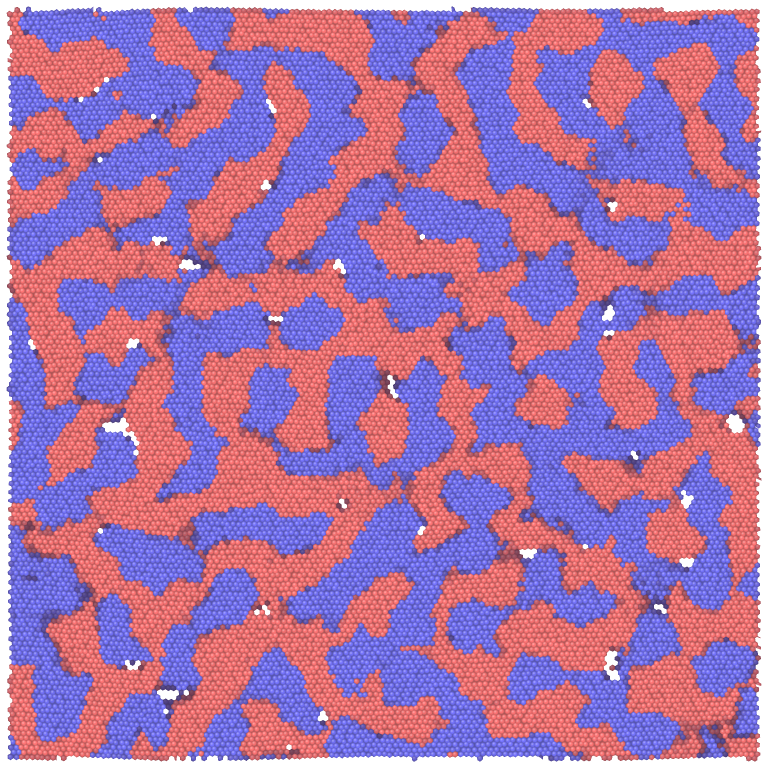
Write a Shadertoy shader that draws this pattern.

```glsl
const float BEADS_ACROSS = 143.0;
const float ROW_HEIGHT = 0.8660254;
const float MARGIN = 0.0125;
const int WAVES = 26;
const int SAMPLES = 3;

const vec3 BACKGROUND = vec3(1.0);
const vec3 RED = vec3(0.98, 0.445, 0.445);
const vec3 BLUE = vec3(0.445, 0.44, 0.97);
const vec3 SHADOW = vec3(0.24, 0.16, 0.28);

float hash(vec2 p) {
    return fract(sin(dot(p, vec2(127.1, 311.7))) * 43758.5453);
}

vec2 hash2(vec2 p) {
    return vec2(hash(p), hash(p + 37.3));
}

float noise(vec2 p) {
    vec2 cell = floor(p), f = fract(p);
    f = f * f * (3.0 - 2.0 * f);
    float low = mix(hash(cell), hash(cell + vec2(1, 0)), f.x);
    float high = mix(hash(cell + vec2(0, 1)), hash(cell + vec2(1, 1)), f.x);
    return mix(low, high, f.y);
}

// Displaces a point by smooth noise of the given scale
vec2 bend(vec2 p, float scale, float amount) {
    return p + amount * (vec2(noise(p * scale), noise(p * scale + 19.0)) - 0.5);
}

// Sum of plane waves of similar length: a labyrinth of two phases
float labyrinth(vec2 p, float frequency) {
    float sum = 0.0;
    for (int i = 0; i < WAVES; i++) {
        float n = float(i);
        float angle = n * 2.399963;
        float k = frequency * mix(0.75, 1.2, hash(vec2(n, 4.0)));
        float phase = hash(vec2(n, 9.0));
        sum += cos(6.2831853 * (k * dot(p, vec2(cos(angle), sin(angle))) + phase));
    }
    return sum * sqrt(2.0 / float(WAVES));
}

// Nearest bead of a jittered hexagonal lattice: xy = offset to centre, zw = id
vec4 nearestBead(vec2 g, float jitter) {
    vec4 best = vec4(9.0, 9.0, 0.0, 0.0);
    float baseRow = floor(g.y / ROW_HEIGHT + 0.5);
    for (int j = -1; j <= 1; j++) {
        float row = baseRow + float(j);
        float shift = 0.5 * mod(row, 2.0);
        float baseColumn = floor(g.x - shift + 0.5);
        for (int i = -1; i <= 1; i++) {
            vec2 id = vec2(baseColumn + float(i), row);
            vec2 centre = vec2(id.x + shift, row * ROW_HEIGHT);
            vec2 toCentre = centre + jitter * (hash2(id) - 0.5) - g;
            if (dot(toCentre, toCentre) < dot(best.xy, best.xy)) best = vec4(toCentre, id);
        }
    }
    return best;
}

// Lit sphere with a dark rim and a soft greyish highlight at the upper left
vec3 shadeBead(vec3 base, vec2 fromCentre) {
    float rim = smoothstep(0.26, 0.62, length(fromCentre));
    float glint = 1.0 - smoothstep(0.0, 0.34, length(fromCentre - vec2(-0.08, 0.12)));
    vec3 color = mix(base, base * 0.64 + 0.05, rim);
    return mix(color, vec3(0.97), 0.36 * glint);
}

vec3 scene(vec2 p) {
    vec2 q = bend(p, 4.0, 0.014);
    vec4 bead = nearestBead(q * BEADS_ACROSS, 0.25);
    vec2 toCentre = bead.xy / BEADS_ACROSS;
    vec2 centre = q + toCentre;

    // Square sheet with a beaded outline
    vec2 edge = abs(p + toCentre - 0.5);
    float inside = 0.5 - MARGIN - max(edge.x, edge.y);
    if (inside < 0.0) return BACKGROUND;

    // Phase of the bead, with a ragged border and rare strays
    float field = labyrinth(bend(centre, 34.0, 0.034), 11.0);
    field += 0.35 * (hash(bead.zw + 5.0) - 0.5);
    float phase = hash(bead.zw + 71.0) > 0.997 ? -field : field;

    // Small voids along the borders between the phases
    float border = 1.0 - smoothstep(0.45, 0.85, abs(field));
    float voids = noise(centre * 29.0 + 3.0) * border;
    if (voids > 0.915) return BACKGROUND;

    // Patchy shade at the borders and around the voids
    float seam = 1.0 - smoothstep(0.02, 0.28, abs(field));
    float shade = seam * mix(-0.12, 0.62, noise(centre * 18.0 + 50.0));
    shade = max(shade, 0.7 * smoothstep(0.82, 0.92, voids));
    shade = max(shade, 0.22 * (1.0 - smoothstep(0.0, 0.006, inside)));

    vec3 base = phase > 0.0 ? RED : BLUE;
    base *= 0.96 + 0.08 * hash(bead.zw + 13.0);
    return mix(shadeBead(base, -bead.xy), SHADOW, shade);
}

void mainImage(out vec4 fragColor, in vec2 fragCoord) {
    vec3 total = vec3(0.0);
    for (int j = 0; j < SAMPLES; j++) {
        for (int i = 0; i < SAMPLES; i++) {
            vec2 offset = (vec2(i, j) + 0.5) / float(SAMPLES) - 0.5;
            total += scene((fragCoord + offset) / iResolution.xy);
        }
    }
    fragColor = vec4(total / float(SAMPLES * SAMPLES), 1.0);
}
```
